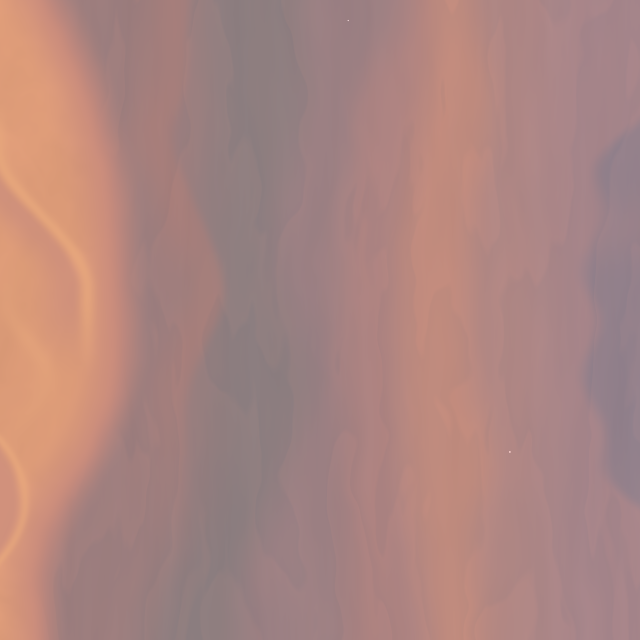
A WebGL 1 fragment shader for this background:

```glsl
precision highp float;
// Draws hazy vertical curtains of dusty rose and grey gas beside a glowing amber cloud.
uniform vec2 u_resolution;

const vec3 ROSE_GREY = vec3(0.615, 0.492, 0.492);
const vec3 SLATE = vec3(0.555, 0.494, 0.500);
const vec3 MAUVE = vec3(0.610, 0.500, 0.512);
const vec3 PINK = vec3(0.675, 0.512, 0.505);
const vec3 CORAL = vec3(0.755, 0.545, 0.492);
const vec3 DUSTY = vec3(0.690, 0.528, 0.515);
const vec3 LILAC = vec3(0.650, 0.520, 0.540);
const vec3 VIOLET = vec3(0.575, 0.503, 0.545);
const vec3 RUST = vec3(0.670, 0.495, 0.475);
const vec3 EMBER = vec3(0.780, 0.540, 0.488);
const vec3 AMBER = vec3(0.875, 0.615, 0.475);
const vec3 GOLD = vec3(0.915, 0.665, 0.490);

float hash(vec2 p) {
  vec3 q = fract(vec3(p.xyx) * 0.1031);
  q += dot(q, q.yzx + 33.33);
  return fract((q.x + q.y) * q.z);
}

float noise(vec2 p) {
  vec2 i = floor(p), f = fract(p);
  f = f * f * (3.0 - 2.0 * f);
  return mix(mix(hash(i), hash(i + vec2(1.0, 0.0)), f.x),
             mix(hash(i + vec2(0.0, 1.0)), hash(i + vec2(1.0, 1.0)), f.x), f.y);
}

float fbm(vec2 p) {
  float sum = 0.0, gain = 0.5;
  for (int i = 0; i < 4; i++) {
    sum += gain * noise(p);
    p = p * 2.03 + 17.1;
    gain *= 0.5;
  }
  return sum;
}

// Soft step centred on an edge, and a bell around a centre
float rise(float edge, float width, float x) {
  return smoothstep(edge - width, edge + width, x);
}
float bell(float x, float centre, float width) {
  float d = (x - centre) / width;
  return exp(-d * d);
}

// Layered folds: each ramps up slowly and ends in a crisp edge
float folds(vec2 p, float count) {
  float f = fract(count * fbm(p));
  return f * (1.0 - smoothstep(0.88, 1.0, f)) - 0.4;
}

vec3 curtains(vec2 p, float x) {
  float y = p.y;
  // Grey valley leaning right in its middle, spreading left at the foot
  vec3 col = mix(ROSE_GREY, SLATE, rise(mix(0.24, 0.32, smoothstep(0.0, 0.25, y)), 0.07, x));
  float valleyEnd = 0.43 + 0.05 * bell(y, 0.40, 0.13) + 0.05 * smoothstep(0.62, 0.9, y)
                  - 0.05 * smoothstep(0.25, 0.05, y);
  col = mix(col, MAUVE, rise(valleyEnd, 0.045, x));
  // Rust filament along the left bank
  float filament = 0.285 + 0.06 * bell(y, 0.54, 0.11) - 0.03 * bell(y, 0.78, 0.07);
  float bank = bell(x, filament - 0.015, 0.045) * (1.0 - rise(filament + 0.012, 0.012, x));
  col = mix(col, RUST, 0.7 * bank * smoothstep(0.1, 0.5, y));
  // Pink shelf and coral column
  float shelf = 0.54 + 0.09 * smoothstep(0.82, 1.02, y) + 0.025 * bell(y, 0.85, 0.12);
  col = mix(col, PINK, rise(shelf, 0.045, x));
  float column = 0.635 + 0.035 * smoothstep(0.62, 0.95, y) + 0.04 * smoothstep(0.35, 0.0, y);
  col = mix(col, CORAL, rise(column, 0.045, x));
  float columnEnd = 0.735 + 0.035 * bell(y, 0.82, 0.13) + 0.03 * bell(y, 0.28, 0.09)
                  + 0.02 * smoothstep(0.2, 0.0, y);
  col = mix(col, DUSTY, rise(columnEnd, 0.038, x));
  // Lilac side and violet hollow
  col = mix(col, LILAC, rise(0.85, 0.08, x));
  float k = (y - 0.52) / 0.3;
  float hollow = 0.925 + 0.07 * k * k * k * k + 0.012 * cos(y * 38.0);
  float hollowMask = rise(hollow, 0.018, x) * (1.0 - 0.45 * bell(y, 0.64, 0.05));
  return mix(col, VIOLET, hollowMask);
}

vec3 amberCloud(vec2 p, float depth) {
  float y = p.y;
  vec3 col = mix(EMBER, AMBER, smoothstep(0.0, 0.10, depth));
  // Shaded billows behind two curling bright crests
  float billow = fbm(vec2(p.x * 13.0, y * 6.0) + 1.5 * fbm(p * 7.0));
  col *= 1.0 + 0.10 * (billow - 0.5) * smoothstep(0.02, 0.08, depth);
  float crest = 0.14 * (1.0 - smoothstep(0.55, 0.77, y));
  float behind = crest - p.x;
  float upper = smoothstep(0.40, 0.54, y);
  col = mix(col, EMBER, 0.6 * upper * smoothstep(0.0, 0.025, behind)
            * (1.0 - smoothstep(0.03, 0.10, behind)));
  col = mix(col, GOLD, 0.65 * upper * bell(behind, 0.0, 0.011) * (1.0 - smoothstep(0.76, 0.86, y)));
  float curl = 0.043 - 4.5 * (y - 0.22) * (y - 0.22);
  float inside = curl - p.x;
  col = mix(col, EMBER, 0.65 * smoothstep(0.0, 0.02, inside));
  col = mix(col, GOLD, 0.55 * bell(inside, 0.0, 0.007));
  float vein = 0.045 + 0.03 * cos((y - 0.41) * 26.0);
  return mix(col, GOLD, 0.4 * bell(p.x, vein, 0.018) * bell(y, 0.45, 0.12));
}

// One tiny star in a few cells of a grid
float stars(vec2 p, float cells) {
  vec2 g = p * cells, id = floor(g);
  vec2 spot = 0.2 + 0.6 * vec2(hash(id + 3.7), hash(id + 9.2));
  return step(0.975, hash(id + 21.0)) * (1.0 - smoothstep(0.01, 0.028, length(g - id - spot)));
}

void main() {
  vec2 p = gl_FragCoord.xy / u_resolution;
  float sway = fbm(vec2(p.x * 6.0, p.y * 4.0)) - 0.47;
  float x = p.x + 0.035 * sway;
  vec3 col = curtains(p, x);

  // Stretched folds and fine streaks
  vec2 stretched = vec2(x * 9.0 + 0.6 * sway, p.y * 2.2);
  col += vec3(0.026, 0.010, 0.004) * folds(stretched, 5.0);
  col += 0.018 * (fbm(vec2(x * 45.0, p.y * 3.0)) - 0.47);

  // Amber cloud swelling from the left side
  float up = max(p.y - 0.5, 0.0) / 0.5;
  float edge = 0.075 + 0.135 * smoothstep(0.08, 0.45, p.y) - 0.12 * up * up;
  float depth = edge - x;
  col = mix(col, amberCloud(p + vec2(0.012 * sway, 0.0), depth), rise(0.0, 0.033, depth));

  col += 0.3 * stars(p, 16.0);
  gl_FragColor = vec4(col, 1.0);
}
```
